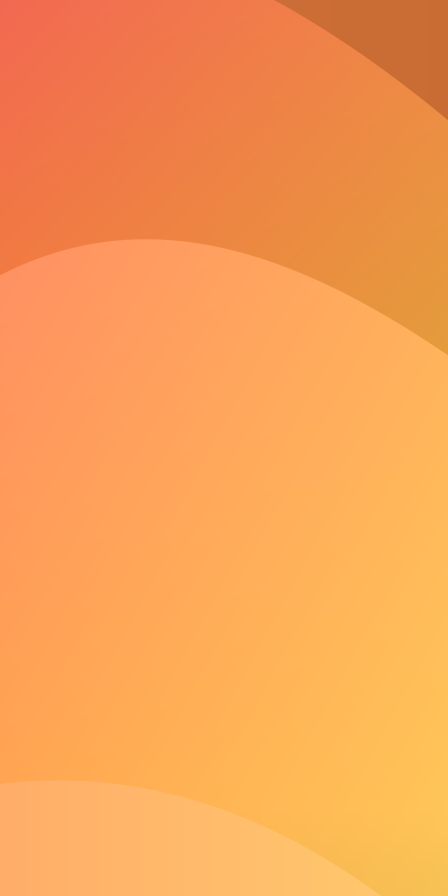
Reproduce this background procedurally as a Shadertoy shader.

```glsl
// Warm orange gradient background made of broad, overlapping curved hills.

// Blend of four corner colours; uv has its origin at the top left.
vec3 cornerBlend(vec2 uv, vec3 topLeft, vec3 topRight, vec3 lowLeft, vec3 lowRight) {
    return mix(mix(topLeft, topRight, uv.x), mix(lowLeft, lowRight, uv.x), uv.y);
}

// Height of a hill that falls away from its peak, with a cubic skew.
float hill(float x, vec2 peak, float bend, float skew) {
    float d = x - peak.x;
    return peak.y - d * d * (bend + skew * d);
}

// Smooth coverage of the area below a curve.
float below(float curve, float y) {
    float gap = curve - y;
    float slope = dFdx(curve) * iResolution.x;
    float pixel = 1.0 / iResolution.x;
    return smoothstep(-0.75, 0.75, gap / (pixel * sqrt(1.0 + slope * slope)));
}

void mainImage(out vec4 fragColor, in vec2 fragCoord) {
    // Canvas is 1 wide and 2 high.
    vec2 p = fragCoord / iResolution.xy * vec2(1.0, 2.0);
    vec2 uv = vec2(p.x, 1.0 - 0.5 * p.y);

    // Brown corner at the top right
    vec3 color = mix(vec3(0.82, 0.435, 0.22), vec3(0.785, 0.425, 0.205), p.x);

    // Coral to amber back hill
    vec3 coral = cornerBlend(uv, vec3(0.95, 0.41, 0.32), vec3(0.94, 0.535, 0.275),
                                 vec3(0.937, 0.635, 0.12), vec3(0.82, 0.725, 0.17));
    float d = p.x - 0.612;
    color = mix(color, coral, below(2.0 - d * (0.55 + 0.365 * d), p.y));

    // Peach to gold main hill, slightly dimmer at its foot
    vec3 gold = cornerBlend(uv, vec3(1.0, 0.527, 0.42), vec3(1.0, 0.652, 0.37),
                                vec3(1.0, 0.662, 0.305), vec3(1.0, 0.785, 0.34));
    gold *= 1.0 - 0.03 * smoothstep(0.22, 0.0, p.y);
    color = mix(color, gold, below(hill(p.x, vec2(0.3255, 1.466), 0.699, -0.192), p.y));

    // Pale front hill
    vec3 pale = mix(vec3(1.0, 0.677, 0.41), vec3(1.0, 0.80, 0.43), p.x);
    color = mix(color, pale, below(hill(p.x, vec2(0.13, 0.258), 0.468, 0.04), p.y));

    fragColor = vec4(color, 1.0);
}
```
